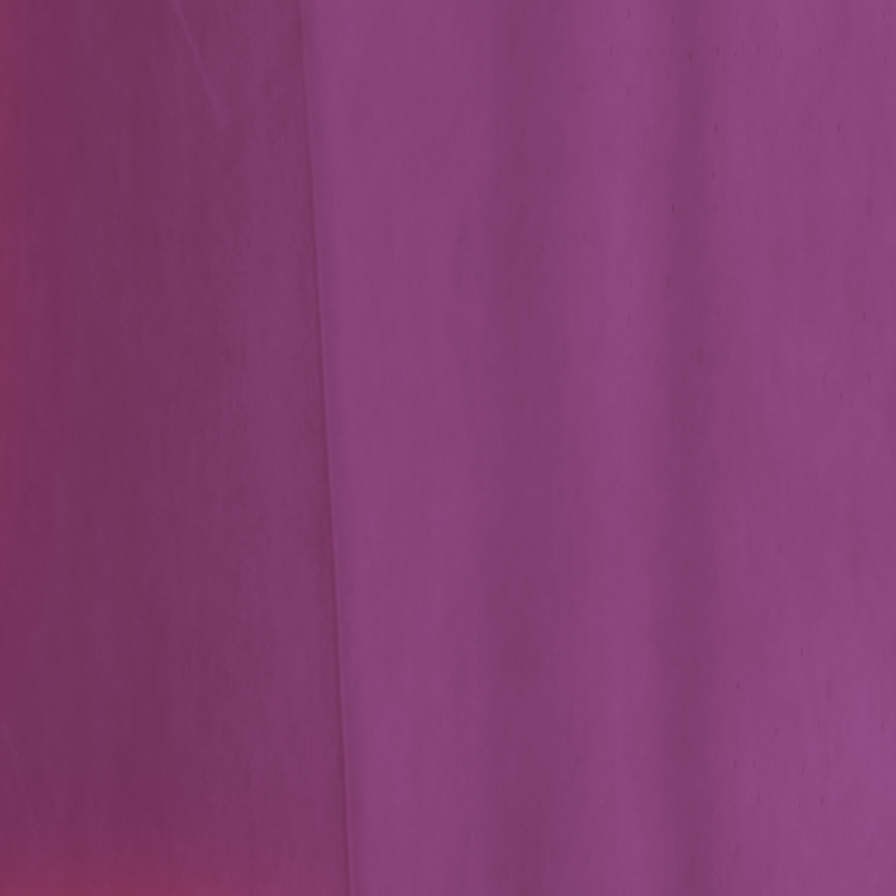
Write a Shadertoy shader that draws this texture.

```glsl
// Plum-dyed cloth or hide with soft vertical folds, one long crease and fine flecks

const vec3 DEEP_PLUM  = vec3(0.450, 0.192, 0.355);
const vec3 MID_PLUM   = vec3(0.520, 0.250, 0.452);
const vec3 LIGHT_PLUM = vec3(0.590, 0.308, 0.545);
const vec3 RED_GLOW   = vec3(0.075, 0.005, -0.010);

float hash(vec2 p) {
    return fract(sin(dot(p, vec2(127.1, 311.7))) * 43758.5453);
}

float noise(vec2 p) {
    vec2 i = floor(p), f = fract(p);
    f = f * f * (3.0 - 2.0 * f);
    float low = mix(hash(i), hash(i + vec2(1, 0)), f.x);
    float high = mix(hash(i + vec2(0, 1)), hash(i + vec2(1, 1)), f.x);
    return mix(low, high, f.y);
}

// Layered noise centred on zero
float fbm(vec2 p) {
    float sum = 0.0, amp = 0.5;
    for (int i = 0; i < 4; i++) {
        sum += amp * (noise(p) - 0.5);
        p = p * 2.03 + 17.3;
        amp *= 0.5;
    }
    return sum;
}

float bump(float x, float centre, float width) {
    float d = (x - centre) / width;
    return exp(-d * d);
}

// Short upright marks, one per chosen cell of a jittered grid
float flecks(vec2 uv, vec2 cells, float density, float seed) {
    vec2 p = uv * cells;
    vec2 id = floor(p) + seed;
    vec2 jitter = vec2(hash(id + 3.1), hash(id + 7.7)) - 0.5;
    vec2 d = fract(p) - 0.5 - 0.35 * jitter;
    d.x += d.y * 0.3 * (hash(id + 5.3) - 0.5);
    vec2 size = mix(vec2(0.06, 0.10), vec2(0.13, 0.26), hash(id + 9.2));
    float mark = 1.0 - smoothstep(0.2, 1.0, length(d / size));
    return mark * step(hash(id), density) * (0.4 + 0.6 * hash(id + 1.9));
}

// Thin line between two points, fading at both ends
float wrinkle(vec2 p, vec2 a, vec2 b, float width) {
    vec2 ab = b - a;
    float along = clamp(dot(p - a, ab) / dot(ab, ab), 0.0, 1.0);
    return bump(length(p - a - ab * along), 0.0, width) * (1.0 - 0.6 * along);
}

// Broad light and shade of the hanging folds
float foldTone(vec2 uv, float side, float crease) {
    float x = uv.x + 0.03 * fbm(vec2(uv.x * 4.0, uv.y * 2.5));
    float left = 0.10 + 0.24 * smoothstep(0.12, 0.36, x);
    float right = 0.62 + 0.14 * smoothstep(0.6, 0.95, x);
    right -= 0.24 * bump(x, 0.585, 0.055);
    right += 0.08 * bump(x, 0.695, 0.030);
    right -= 0.26 * bump(x, 0.765, 0.040);
    float tone = mix(left, right, smoothstep(-0.004, 0.03, side));
    return tone - 0.08 * bump(side, -0.012, 0.012) * crease;
}

void mainImage(out vec4 fragColor, in vec2 fragCoord) {
    vec2 uv = fragCoord / iResolution.xy;

    // Long crease, leaning slightly and fading towards the top
    float creaseX = 0.393 - 0.050 * uv.y - 0.006 * uv.y * uv.y
                  + 0.004 * fbm(vec2(2.0, uv.y * 5.0));
    float side = uv.x - creaseX;
    float creaseFade = 0.45 + 0.55 * smoothstep(1.0, 0.6, uv.y);
    float tone = foldTone(uv, side, creaseFade);
    tone += 0.17 * bump(side, 0.001, 0.0025) * creaseFade;
    tone -= 0.14 * bump(side, -0.004, 0.003) * creaseFade;

    // Faint lesser wrinkles
    tone += 0.13 * wrinkle(uv, vec2(0.195, 1.0), vec2(0.25, 0.86), 0.004);
    tone += 0.10 * wrinkle(uv, vec2(0.005, 0.19), vec2(0.045, 0.05), 0.004);

    // Blotches, brushed streaks and fine grain
    float wear = smoothstep(0.35, 0.95, uv.x);
    tone += mix(0.14, 0.30, wear) * fbm(uv * vec2(11.0, 4.5) + 4.0);
    tone += 0.17 * fbm(uv * vec2(45.0, 7.0) + 31.0);
    tone += 0.13 * fbm(uv * vec2(110.0, 38.0) + 9.0);
    tone += 0.07 * (noise(uv * vec2(260.0, 190.0)) - 0.5);

    // Dark scuffs gather on the right; pale fibres lie everywhere
    float cluster = smoothstep(-0.08, 0.16, fbm(uv * vec2(7.0, 5.0) + 50.0));
    float scuffs = flecks(uv, vec2(20.0, 11.0), 0.25, 20.0) * 0.8
                 + flecks(uv, vec2(42.0, 24.0), 0.28, 60.0);
    tone -= 0.30 * scuffs * cluster * mix(0.35, 1.0, wear);
    tone += 0.10 * flecks(uv, vec2(75.0, 34.0), 0.22, 130.0);

    // Plum shades, with a warm cast along the left and lower edges
    tone = clamp(tone, 0.0, 1.0);
    vec3 colour = mix(DEEP_PLUM, MID_PLUM, smoothstep(0.0, 0.5, tone) * 0.5 + min(tone, 0.5));
    colour = mix(colour, LIGHT_PLUM, max(tone - 0.5, 0.0) * 2.0);
    float edgeGlow = 0.45 * exp(-uv.x * 28.0) * smoothstep(0.1, 0.6, uv.y);
    float baseGlow = exp(-uv.y * 22.0) * smoothstep(0.48, 0.12, uv.x);
    colour += RED_GLOW * (edgeGlow + baseGlow);

    fragColor = vec4(colour, 1.0);
}
```
